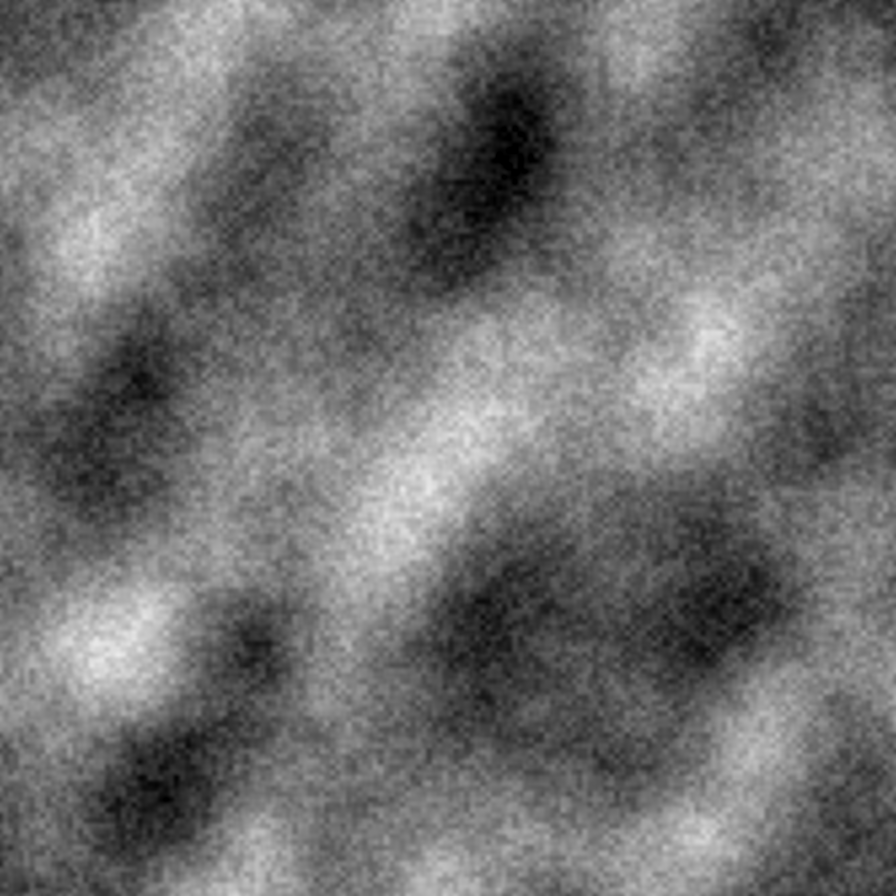
Write a WebGL 1 fragment shader that draws this texture.

```glsl
precision highp float;
// Soft grey clouds in diagonal rows, covered by fine grain.
// Two crossing plane waves place the blobs, fractal value noise makes them
// irregular, and two fine noise layers add the grain. All of it wraps.

uniform vec2 u_resolution;

const float TAU = 6.2831853;
const float MEAN_GREY = 0.43;

float hash(vec2 cell, float seed) {
  return fract(sin(dot(cell, vec2(127.1, 311.7)) + seed * 17.31) * 43758.5453);
}

// Value noise centred on zero, repeating after "period" cells.
float wrappedNoise(vec2 p, float period, float seed) {
  vec2 cell = floor(p);
  vec2 f = p - cell;
  vec2 blend = f * f * (3.0 - 2.0 * f);
  vec2 low = mod(cell, period);
  vec2 high = mod(cell + 1.0, period);
  float bottom = mix(hash(low, seed), hash(vec2(high.x, low.y), seed), blend.x);
  float top = mix(hash(vec2(low.x, high.y), seed), hash(high, seed), blend.x);
  return mix(bottom, top, blend.y) - 0.5;
}

// Octaves of wrapped noise, each with twice the cells of the last.
float clouds(vec2 p, float cells, float seed) {
  float sum = 0.0;
  float amplitude = 0.5;
  for (int i = 0; i < 4; i++) {
    sum += amplitude * wrappedNoise(p * cells, cells, seed + float(i));
    cells *= 2.0;
    amplitude *= 0.5;
  }
  return sum;
}

// Plane wave; whole-number components of "cycles" keep it seamless.
float wave(vec2 p, vec2 cycles, float phase) {
  return cos(TAU * (dot(p, cycles) - phase));
}

// Two layers of unrelated cell size hide each other's grid.
float grain(vec2 p, float fineCells, float coarseCells) {
  return 0.15 * wrappedNoise(p * fineCells, fineCells, 11.0)
       + 0.12 * wrappedNoise(p * coarseCells, coarseCells, 23.0);
}

void main() {
  vec2 uv = gl_FragCoord.xy / u_resolution;

  // Broad shallow bands, broken into rounded blobs by a steeper wave.
  float bands = 0.165 * wave(uv, vec2(-1.0, 2.0), 0.5);
  float blobs = 0.095 * wave(uv, vec2(4.0, -2.0), 0.0);

  float drift = 0.68 * clouds(uv, 7.0, 5.0);
  float speckle = grain(uv, 167.0, 113.0);

  float grey = clamp(MEAN_GREY + bands + blobs + drift + speckle, 0.0, 1.0);
  gl_FragColor = vec4(vec3(grey), 1.0);
}
```
